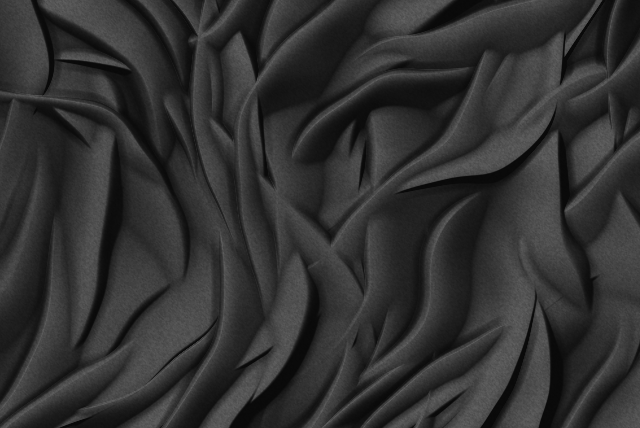
Write a Shadertoy shader that draws this texture.

```glsl
// Draped charcoal cloth: many long, bent, lopsided folds merge into one height
// field by smooth maximum. Soft raking light, crease occlusion and a fine
// twill grain then shade the surface.

const vec3 SHADOW_COLOR = vec3(0.038);
const vec3 LIT_COLOR = vec3(0.328);
const vec3 LIGHT = vec3(-0.35, 0.45, 0.82);
const ivec2 FOLD_GRID = ivec2(10, 7);
const vec2 CLOTH_MIN = vec2(-0.12, -0.12);
const vec2 CLOTH_SIZE = vec2(1.74, 1.24);
const float FOLD_BLEND = 0.004;    // softness where folds meet
const float SLOPE_STEP = 0.0016;   // sampling distance for the slope
const float CREASE_RADIUS = 0.021; // sampling distance for the occlusion
const float CREASE_DEPTH = 52.0;
const float TONE_CURVE = 1.27;     // above one deepens the middle tones
const float GRAIN = 0.27;

vec2 hash22(vec2 p) {
    vec3 q = fract(p.xyx * vec3(0.1031, 0.1030, 0.0973));
    q += dot(q, q.yzx + 33.33);
    return fract((q.xx + q.yz) * q.zy);
}

float noise(vec2 p) {
    vec2 i = floor(p), f = p - i;
    f = f * f * f * (f * (f * 6.0 - 15.0) + 10.0);
    float a = hash22(i).x, b = hash22(i + vec2(1, 0)).x;
    float c = hash22(i + vec2(0, 1)).x, d = hash22(i + vec2(1, 1)).x;
    return mix(mix(a, b, f.x), mix(c, d, f.x), f.y);
}

vec2 noise2(vec2 p) {
    return vec2(noise(p + 7.3), noise(p + 41.7)) - 0.5;
}

// Direction of the folds: diagonal, turning in the middle, upper left and right
float foldAngle(vec2 p) {
    vec2 middle = p - vec2(0.58, 0.42);
    vec2 corner = p - vec2(0.18, 0.88);
    float right = smoothstep(0.95, 1.35, p.x) * smoothstep(0.75, 0.40, p.y);
    return 0.80 + 1.25 * exp(-14.0 * dot(middle, middle))
                + 1.50 * exp(-9.0 * dot(corner, corner)) + 0.75 * right;
}

// Heights at four points at once, given as rows of x and y
vec4 clothHeight(vec4 x, vec4 y) {
    vec4 height = vec4(0.0);
    vec4 wrinkle;
    for (int k = 0; k < 4; k++) {
        vec2 p = vec2(x[k], y[k]);
        vec2 bent = p + 0.20 * noise2(p * 2.3) + 0.036 * noise2(p * 6.1);
        wrinkle[k] = 0.013 * noise(bent * 8.0);
        x[k] = bent.x;
        y[k] = bent.y;
    }
    for (int j = 0; j < FOLD_GRID.y; j++)
    for (int i = 0; i < FOLD_GRID.x; i++) {
        vec2 cell = vec2(i, j);
        vec2 place = hash22(cell + 3.0);
        vec2 shape = hash22(cell + 57.0);
        vec2 size = hash22(cell + 113.0);
        vec2 turn = hash22(cell + 171.0);

        vec2 center = CLOTH_MIN + CLOTH_SIZE * (cell + place) / vec2(FOLD_GRID);
        float angle = foldAngle(center) + (turn.x - 0.5) * 0.9;
        float side = turn.y < 0.5 ? -1.0 : 1.0;
        float bend = (shape.x - 0.5) * 3.4;
        float halfLength = mix(0.18, 0.46, size.x);
        float gentle = mix(0.07, 0.17, size.y);
        float steep = mix(0.015, 0.038, shape.y);
        float peak = mix(0.065, 0.130, fract(shape.x * 7.0 + size.y));

        // Local frame: along the ridge and across it
        vec2 axis = vec2(cos(angle), sin(angle));
        vec4 dx = x - center.x, dy = y - center.y;
        vec4 along = dx * axis.x + dy * axis.y;
        vec4 across = side * (dy * axis.x - dx * axis.y - bend * along * along);
        vec4 slant = across / mix(vec4(steep), vec4(gentle), step(0.0, across));
        vec4 reach = along / halfLength;
        reach *= reach;
        vec4 fold = peak / ((1.0 + slant * slant) * (1.0 + reach * reach));

        vec4 overlap = max(FOLD_BLEND - abs(height - fold), 0.0);
        height = max(height, fold) + overlap * overlap / (4.0 * FOLD_BLEND);
    }
    return height + wrinkle;
}

// Fine slanted threads with uneven brightness
float twill(vec2 p) {
    vec2 thread = vec2(p.x + p.y, p.y - p.x);
    return 0.6 * noise(thread * vec2(260.0, 150.0)) + 0.4 * noise(p * 330.0) - 0.5;
}

void mainImage(out vec4 fragColor, in vec2 fragCoord) {
    vec2 p = fragCoord / iResolution.y;
    const vec4 RING_X = vec4(1, -1, 0, 0);
    const vec4 RING_Y = vec4(0, 0, 1, -1);

    vec4 near = clothHeight(p.x + SLOPE_STEP * RING_X, p.y + SLOPE_STEP * RING_Y);
    vec4 far = clothHeight(p.x + CREASE_RADIUS * RING_X, p.y + CREASE_RADIUS * RING_Y);

    // Raking light
    vec2 slope = vec2(near.x - near.y, near.z - near.w) / (2.0 * SLOPE_STEP);
    vec3 normal = normalize(vec3(-slope, 1.0));
    float diffuse = max(dot(normal, normalize(LIGHT)), 0.0);

    // Hollows and creases receive less light
    float level = dot(near, vec4(0.25));
    float cavity = dot(far, vec4(0.25)) - level;
    float crease = clamp(exp(-CREASE_DEPTH * cavity), 0.08, 1.08);
    float hollow = mix(0.45, 1.0, smoothstep(0.020, 0.105, level));

    float shade = pow(clamp(diffuse * crease * hollow, 0.0, 1.03), TONE_CURVE);
    vec3 color = mix(SHADOW_COLOR, LIT_COLOR, shade);
    color *= 1.0 + GRAIN * twill(p);
    fragColor = vec4(color, 1.0);
}
```
